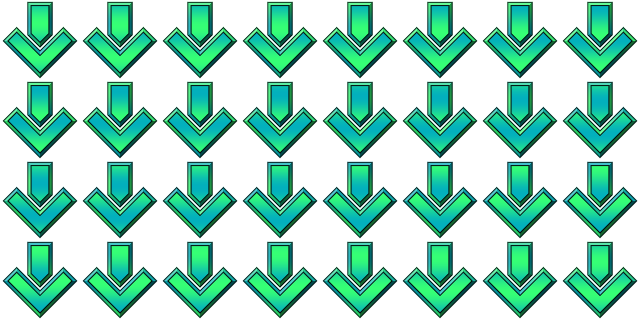
A Shadertoy shader for this pattern:

```glsl
#define ROWS 4.0
#define COLUMNS 8.0
#define CELL 96.0          // design units per cell
#define RIM 4.0            // bevel width
#define LINE 0.6           // half width of the outlines
#define WAVELENGTH 72.0    // length of the colour cycle
#define GREEN vec3(0.21, 1.00, 0.46)
#define BLUE vec3(0.01, 0.69, 0.74)
#define INK vec3(0.0, 0.04, 0.04)
#define LIGHT vec2(-0.6, -0.8)

// Keep the farthest half-plane: x = distance, yz = outward normal
vec3 clipEdge(vec3 shape, vec2 p, vec2 normal, float offset) {
    float d = dot(p, normal) - offset;
    return d > shape.x ? vec3(d, normal) : shape;
}

vec3 stemShape(vec2 p) {
    vec2 diagonal = vec2(sqrt(0.5));
    vec3 s = vec3(-1e3, 0.0, 0.0);
    s = clipEdge(s, p, vec2(1.0, 0.0), 14.7);
    s = clipEdge(s, p, vec2(0.0, -1.0), -2.7);
    return clipEdge(s, p, diagonal, 56.5 * diagonal.x);
}

vec3 chevronShape(vec2 p) {
    vec2 diagonal = vec2(sqrt(0.5));
    vec3 s = vec3(-1e3, 0.0, 0.0);
    s = clipEdge(s, p, diagonal, 93.2 * diagonal.x);
    s = clipEdge(s, p, -diagonal, -61.0 * diagonal.x);
    return clipEdge(s, p, diagonal * vec2(1.0, -1.0), -5.0 * diagonal.x);
}

vec3 cycleColor(float phase) {
    return mix(GREEN, BLUE, 0.5 - 0.5 * cos(6.28318 * phase));
}

float coverage(float d, float pixel) {
    return clamp(0.5 - d / pixel, 0.0, 1.0);
}

// Bevelled part with an outer and an inner outline
vec3 paintPart(vec3 background, vec3 shape, float side, float phase, float pixel) {
    float d = shape.x;
    vec2 normal = shape.yz * vec2(side, 1.0);
    float lit = dot(normal, LIGHT);

    // The rim runs half a cycle away from the face
    vec3 rim = cycleColor(phase + 0.5);
    rim *= 1.0 + 0.6 * min(lit, 0.0) - 0.12 * (1.0 - abs(lit));
    rim = mix(rim, vec3(1.0), 0.3 * max(lit, 0.0));

    vec3 color = mix(rim, cycleColor(phase), coverage(d + RIM, pixel));
    color = mix(color, INK, coverage(abs(d + RIM) - LINE, pixel));
    color = mix(color, INK, coverage(abs(d) - LINE, pixel));
    return mix(background, color, coverage(d - LINE, pixel));
}

void mainImage(out vec4 fragColor, in vec2 fragCoord) {
    // Grid cells numbered from the top left
    vec2 grid = vec2(fragCoord.x, iResolution.y - fragCoord.y) * ROWS / iResolution.y;
    vec2 cell = floor(grid);
    float frameShift = (cell.x + COLUMNS * cell.y) / (ROWS * COLUMNS);
    float pixel = CELL * ROWS / iResolution.y;

    // Cell space: x from the centre line, y downwards
    vec2 p = fract(grid) * CELL - vec2(0.5 * CELL, 0.0);
    float side = p.x < 0.0 ? -1.0 : 1.0;
    vec2 mirrored = vec2(abs(p.x), p.y);

    float stemPhase = (p.y - 28.0) / WAVELENGTH - frameShift;
    float chevronPhase = (p.y - 67.0) / WAVELENGTH - frameShift;

    vec3 color = vec3(1.0);
    color = paintPart(color, stemShape(mirrored), side, stemPhase, pixel);
    color = paintPart(color, chevronShape(mirrored), side, chevronPhase, pixel);
    fragColor = vec4(color, 1.0);
}
```
